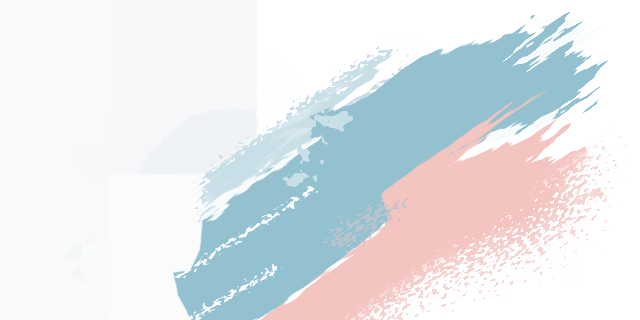
This background is drawn by a Shadertoy shader. Its source:

```glsl
const vec3 WHITE = vec3(1.0);
const vec3 BLUE = vec3(.575, .755, .812);
const vec3 PALE_BLUE = vec3(.79, .875, .905);
const vec3 PINK = vec3(.955, .768, .752);
const vec3 PALE_PINK = vec3(.955, .84, .83);
const vec3 MUDDY = vec3(.75, .77, .80);

vec2 gradientAt(vec2 cell) {
    float h = fract(sin(dot(cell, vec2(127.1, 311.7))) * 43758.5) * 6.2832;
    return vec2(cos(h), sin(h));
}

float gradientNoise(vec2 p) {
    vec2 i = floor(p), f = fract(p);
    vec2 u = f * f * f * (f * (f * 6.0 - 15.0) + 10.0);
    vec2 e = vec2(1, 0);
    float low = mix(dot(gradientAt(i), f), dot(gradientAt(i + e), f - e), u.x);
    float high = mix(dot(gradientAt(i + e.yx), f - e.yx), dot(gradientAt(i + 1.0), f - 1.0), u.x);
    return mix(low, high, u.y);
}

// Signed distance to a closed outline, negative inside
float outline(vec2 p, vec2 v[12]) {
    float d = 1e3, side = 1.0;
    for (int i = 0, j = 11; i < 12; j = i, i++) {
        vec2 e = v[j] - v[i], w = p - v[i];
        vec2 b = w - e * clamp(dot(w, e) / dot(e, e), 0.0, 1.0);
        d = min(d, dot(b, b));
        bvec3 c = bvec3(p.y >= v[i].y, p.y < v[j].y, e.x * w.y > e.y * w.x);
        if (all(c) || all(not(c))) side = -side;
    }
    return side * sqrt(d);
}

// Distance to a segment whose radius tapers from r to zero
float taper(vec2 p, vec2 a, vec2 b, float r) {
    vec2 e = b - a;
    float k = clamp(dot(p - a, e) / dot(e, e), 0.0, 1.0);
    return length(p - a - e * k) - r * (1.0 - k);
}

float fill(float d) {
    float soft = 1.2 / iResolution.y;
    return 1.0 - smoothstep(-soft, soft, d);
}

// Broken dry stroke: grain opens gaps in a soft band
float dryStroke(vec2 p, vec2 a, vec2 b, float r, float grain) {
    return fill(taper(p, a, b, 0.0) - r * (.4 + 2.2 * grain));
}

void mainImage(out vec4 fragColor, in vec2 fragCoord) {
    vec2 p = fragCoord / iResolution.y;
    p.x += 1.0 - .5 * iResolution.x / iResolution.y;

    // Brush frame and its textures
    vec2 q = vec2(dot(p, vec2(.82, .57)), dot(p, vec2(-.57, .82)));
    float bristle = gradientNoise(q * vec2(6, 42)) + .5 * gradientNoise(q * vec2(17, 105));
    float speckle = gradientNoise(q * vec2(52, 95)) + .4 * gradientNoise(q * vec2(110, 180));
    float blotch = gradientNoise(p * 22.0) + .5 * gradientNoise(p * 55.0);

    // Pale panels on the left
    vec3 col = mix(WHITE, vec3(.969, .971, .98), fill(p.x - .802));
    col = mix(col, vec3(.976, .977, .984), fill(p.x - .35));
    col += .006 * gradientNoise(p * vec2(4, 3));
    float faint = outline(p, vec2[](vec2(.43, .456), vec2(.45, .5), vec2(.48, .535),
        vec2(.52, .575), vec2(.56, .61), vec2(.6, .64), vec2(.66, .655), vec2(.802, .66),
        vec2(.802, .57), vec2(.72, .51), vec2(.64, .46), vec2(.54, .452)));
    col = mix(col, vec3(.935, .95, .96), .8 * fill(faint + .012 * speckle));
    vec2 card = abs(p - vec2(.49, .22)) - vec2(.15, .235);
    col = mix(col, vec3(.985, .985, .99), fill(max(card.x, card.y)));
    col = mix(col, vec3(.94, .96, .965), .6 * dryStroke(p, vec2(.25, .12), vec2(.24, .23), .025, blotch));

    // Pale blue wash
    float wash = outline(p, vec2[](vec2(.63, .32), vec2(.64, .46), vec2(.755, .53),
        vec2(.963, .688), vec2(1.094, .779), vec2(1.21, .838), vec2(1.27, .82),
        vec2(1.2, .74), vec2(1.1, .65), vec2(1.0, .62), vec2(1.0, .55), vec2(.8, .44)));
    vec3 washColor = mix(PALE_BLUE, WHITE, .25 * smoothstep(.1, .5, bristle + .1));
    col = mix(col, washColor, fill(wash + .045 * speckle + .012 * bristle));
    col = mix(col, WHITE, dryStroke(p, vec2(1.05, .67), vec2(1.26, .83), .035, bristle));

    // Blue stroke: wide head and long tail
    float head = outline(p, vec2[](vec2(1.0, .38), vec2(1.224, .33), vec2(1.302, .466),
        vec2(1.667, .615), vec2(1.797, .674), vec2(1.875, .78), vec2(1.8, .84),
        vec2(1.76, .938), vec2(1.5625, .883), vec2(1.315, .823), vec2(1.12, .674), vec2(.969, .635)));
    float tail = outline(p, vec2[](vec2(.542, .148), vec2(.557, .076), vec2(.62, -.04),
        vec2(.73, -.04), vec2(.9, .062), vec2(1.224, .318), vec2(1.25, .5), vec2(1.1, .58),
        vec2(.982, .5625), vec2(.633, .318), vec2(.625, .219), vec2(.594, .154)));
    float rough = mix(.002, .018, smoothstep(.63, .72, p.x)) + .065 * smoothstep(1.45, 1.85, p.x);
    col = mix(col, BLUE, fill(min(head, tail) + rough * bristle + .2 * rough * blotch));

    // Dry gaps in the blue
    float gaps = dryStroke(p, vec2(.64, .325), vec2(.985, .565), .017, bristle);
    gaps = max(gaps, dryStroke(p, vec2(1.58, .79), vec2(1.8, .9), .045, bristle));
    gaps = max(gaps, dryStroke(p, vec2(.56, .135), vec2(.98, .41), .011, speckle));
    gaps = max(gaps, dryStroke(p, vec2(.61, .01), vec2(.86, .16), .014, speckle));
    gaps = max(gaps, dryStroke(p, vec2(1.54, .565), vec2(1.74, .65), .02, bristle));
    col = mix(col, vec3(.97, .985, .99), gaps);
    float worn = dryStroke(p, vec2(.99, .63), vec2(1.08, .64), .045, blotch);
    worn = max(worn, dryStroke(p, vec2(.93, .45), vec2(.98, .51), .04, blotch));
    col = mix(col, PALE_BLUE, worn);

    // Pink stroke: bristled above, grainy below
    float pink = outline(p, vec2[](vec2(.74, -.05), vec2(.9, .057), vec2(1.21, .3),
        vec2(1.21, .39), vec2(1.38, .47), vec2(1.75, .615), vec2(1.66, .49), vec2(1.82, .52),
        vec2(1.79, .33), vec2(1.69, .245), vec2(1.354, .128), vec2(1.1, -.05)));
    float below = 1.0 - smoothstep(-.67, -.58, q.y);
    float bristled = fill(pink + (.02 + .06 * smoothstep(1.5, 1.8, p.x)) * bristle);
    float grainy = smoothstep(-.05, .05, speckle - .04 - 4.0 * pink);
    float thin = smoothstep(-.1, .02, pink + .04 * bristle) * below;
    col = mix(col, mix(PINK, PALE_PINK, thin), mix(bristled, grainy, below));
    col = mix(col, MUDDY, .8 * dryStroke(p, vec2(1.06, .25), vec2(1.23, .36), .04, speckle));
    col = mix(col, PALE_PINK, dryStroke(p, vec2(1.82, .37), vec2(1.87, .41), .03, blotch));

    // Pink fingers reaching over the blue
    float fingers = taper(p, vec2(1.22, .39), vec2(1.6, .68), .028);
    fingers = min(fingers, taper(p, vec2(1.3, .44), vec2(1.58, .61), .024));
    fingers = min(fingers, taper(p, vec2(1.42, .53), vec2(1.72, .725), .009));
    col = mix(col, PINK, fill(fingers + .012 * bristle));

    fragColor = vec4(col, 1.0);
}
```
